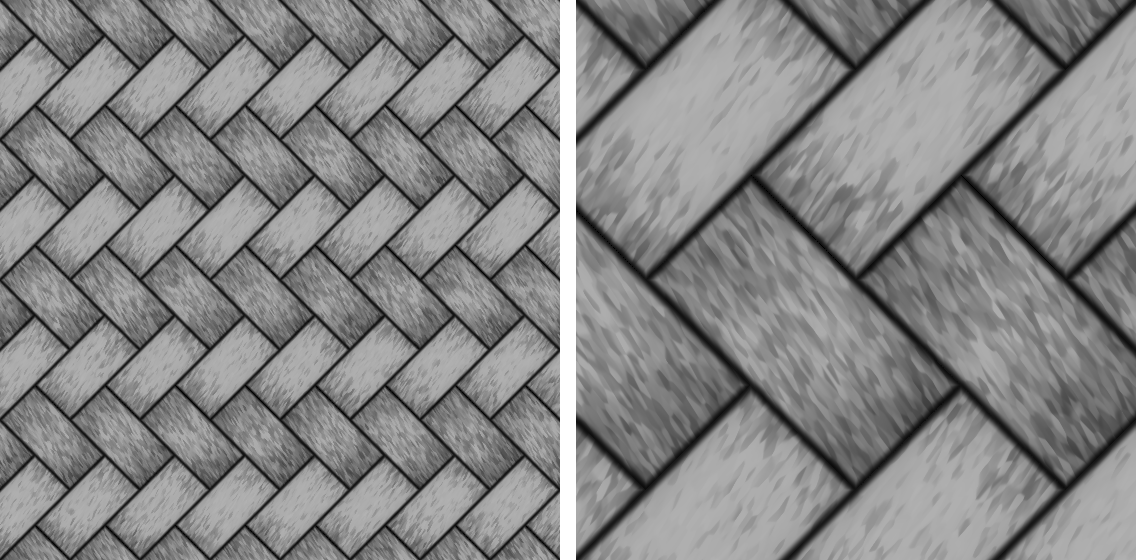
Left, the full canvas; right, a detail of the centre.
Reproduce this pattern procedurally as a WebGL 1 fragment shader.

```glsl
precision highp float;
// Grey herringbone weave: 8 strands across and 4 pairs of rows down, each
// strand a 2:1 block at 45 degrees. Wrapped, sheared coordinates locate the
// strand; stretched cellular noise draws its brushed fibres.

uniform vec2 u_resolution;

float hash(vec2 p) {
  vec3 q = fract(vec3(p.xyx) * vec3(0.1031, 0.1030, 0.0973));
  q += dot(q, q.yzx + 33.33);
  return fract((q.x + q.y) * q.z);
}

// Centred repeat: result lies in [-period/2, period/2].
float wrap(float x, float period) {
  return x - period * floor(x / period + 0.5);
}

// Returns position along (-1..1) and across (-0.5..0.5) a rising strand,
// followed by the strand's id, which wraps at the canvas borders.
vec4 strand(vec2 d) {
  float dy = wrap(d.y, 4.0);
  float s = wrap(d.x - dy, 2.0);
  vec2 id = mod(floor(d - vec2(dy + s, dy) + 0.5), 16.0);
  return vec4(dy + 0.5 * s, -0.5 * s, id);
}

// Cellular noise: random cell values blended softly by distance.
float fibres(vec2 p) {
  vec2 cell = floor(p);
  float total = 0.0, weight = 0.0;
  for (int j = -1; j <= 1; j++) {
    for (int i = -1; i <= 1; i++) {
      vec2 c = cell + vec2(float(i), float(j));
      vec2 seed = c + vec2(hash(c), hash(c + 71.7));
      vec2 d = p - seed;
      float w = exp(-9.0 * dot(d, d));
      total += w * hash(c + 37.3);
      weight += w;
    }
  }
  return total / weight;
}

void main() {
  vec2 p = gl_FragCoord.xy / u_resolution * 16.0;

  // Rising strands fill one band; mirrored strands fill the rest.
  vec4 s = strand(p - vec2(0.5, 1.5));
  bool rising = abs(s.x) < 1.0;
  if (!rising) {
    s = strand(vec2(p.x - 1.5, 3.5 - p.y));
    s.zw += 17.0;
  }
  float along = s.x;
  float across = s.y;
  float random = hash(s.zw + 5.0);

  // Fine and broad fibres, slightly skewed from the strand's axis.
  vec2 grainPos = vec2(along, across - 0.18 * along);
  vec2 offset = floor(s.zw * vec2(13.0, 29.0)) + 100.0;
  float grain = 0.65 * fibres(grainPos * vec2(8.0, 30.0) + offset)
              + 0.35 * fibres(grainPos * vec2(5.0, 13.0) + offset + 53.0) - 0.5;
  float blotch = sin(along * 5.0 + across * 7.0 + random * 40.0)
               + sin(across * 11.0 - along * 3.0 + random * 25.0);

  // Strand ends dip under their neighbours and darken.
  float tone;
  if (rising) {
    tone = 0.71 - 0.21 * smoothstep(0.15, 1.0, -along)
                - 0.15 * smoothstep(0.35, 1.0, along);
  } else {
    tone = 0.595 - 0.19 * smoothstep(0.0, 1.0, along)
                 - 0.14 * smoothstep(0.1, 1.0, -along);
  }
  tone += 0.32 * grain + 0.012 * blotch + 0.03 * (random - 0.5);
  tone = min(tone, 0.67 + 0.15 * (tone - 0.67));

  // Dark seam with a soft shadow beside it.
  float edge = 1.414 * min(1.0 - abs(along), 0.5 - abs(across));
  tone *= 1.0 - 0.18 * exp(-9.0 * edge);
  tone *= mix(0.17, 1.0, smoothstep(0.0, 0.085, edge));

  gl_FragColor = vec4(vec3(tone), 1.0);
}
```
